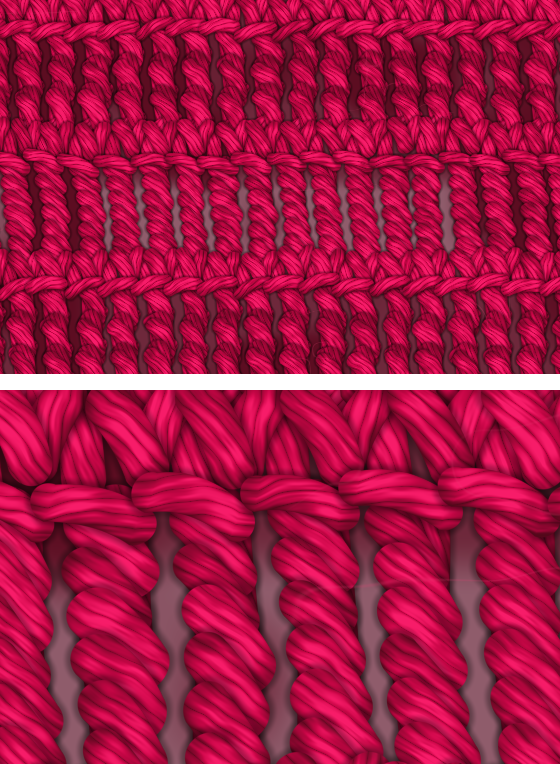
Top, the full canvas; bottom, a detail of the centre.
A Shadertoy shader for this texture:

```glsl
// Crimson crochet fabric: bands of short and long posts between rows of V stitches and chains.

const float PITCH = 0.0913; // column spacing, in canvas heights

float hash(vec2 p) {
    return fract(sin(dot(p, vec2(127.1, 311.7))) * 43758.5453);
}

float noise(vec2 p) {
    vec2 i = floor(p), f = fract(p);
    f = f * f * (3.0 - 2.0 * f);
    return mix(mix(hash(i), hash(i + vec2(1, 0)), f.x),
               mix(hash(i + vec2(0, 1)), hash(i + vec2(1, 1)), f.x), f.y);
}

vec3 yarnColor(float tone) {
    vec3 c = mix(vec3(0.32, 0.03, 0.10), vec3(0.80, 0.02, 0.28), smoothstep(0.08, 0.78, tone));
    return mix(c, vec3(0.97, 0.11, 0.41), smoothstep(0.62, 1.0, tone));
}

// Lays one bowed, plied length of yarn from a to b over the colour so far
void yarn(inout vec3 col, vec2 p, vec2 a, vec2 b, float r, float bow, float seed) {
    float len = length(b - a);
    vec2 dir = (b - a) / len, side = vec2(-dir.y, dir.x);
    float s = dot(p - a, dir), t = dot(p - a, side);
    float along = clamp(s / len, 0.0, 1.0) * 2.0 - 1.0;
    t += bow * (1.0 - along * along);
    float d = length(vec2(s - clamp(s, 0.0, len), t)) - r;
    if (d > 0.02) return;

    // Contact shadow on what lies below
    col *= mix(0.68, 1.0, smoothstep(0.0, 0.008, d));

    // Round profile, ply grooves, fine fibres and tucked ends
    float n = clamp(t / r, -1.0, 1.0);
    float u = t + 0.3 * s + 0.004 * noise(p * 50.0 + seed * 30.0);
    float ply = sqrt(abs(sin(3.14159 * (u / 0.0125 + seed))));
    float tone = 0.32 + 0.60 * sqrt(1.0 - n * n);
    tone *= mix(0.42, 1.0, ply) * (0.80 + 0.4 * noise(vec2(u * 380.0, s * 60.0) + seed * 40.0));
    tone *= mix(0.60, 1.0, smoothstep(-r, 0.6 * r, min(s, len - s)));
    tone *= 0.78 + 0.4 * noise(p * 45.0 + seed * 70.0);
    tone += 0.14 * n * dot(side, vec2(-0.4, -0.9)) + 0.12 * (seed - 0.5);

    float edge = 0.8 / iResolution.y;
    col = mix(col, yarnColor(tone), 1.0 - smoothstep(-edge, edge, d));
}

// Stitch space for one column: x from its centre, with a little wobble
vec2 column(vec2 q, float offset, float i, float y, out float seed) {
    float id = floor((q.x - offset) / PITCH + 0.5) + i;
    seed = hash(vec2(id, floor(y * 100.0)));
    vec2 wobble = vec2(seed, hash(vec2(seed * 91.0, id))) - 0.5;
    return vec2(q.x - offset - id * PITCH, q.y - y) + wobble * vec2(0.012, 0.012);
}

// Crescent loop above a tucked strand, over a filled core
void bump(inout vec3 col, vec2 q, float offset, float y) {
    float seed;
    for (float i = -1.0; i < 1.5; i++) {
        vec2 p = column(q, offset, i, y, seed);
        yarn(col, p, vec2(-0.004, -0.045), vec2(0.004, 0.045), 0.031, 0.0, 0.2 * seed);
        yarn(col, p, vec2(0.022, 0.016), vec2(-0.020, 0.042), 0.019, 0.0, 1.0 - seed);
        yarn(col, p, vec2(-0.019, -0.034), vec2(0.014, 0.028), 0.022 + 0.003 * seed, 0.008, seed);
    }
}

// Tall post wound from slanted strands, over a filled core
void longPost(inout vec3 col, vec2 q, float offset, float y) {
    float seed;
    for (float i = -1.0; i < 1.5; i++) {
        vec2 p = column(q, offset, i, y, seed);
        yarn(col, p, vec2(-0.010, -0.03), vec2(0.010, 0.23), 0.029, 0.0, 0.2 * seed);
        for (float k = 0.0; k < 6.0; k++) {
            float vary = hash(vec2(seed * 57.0, k));
            vec2 c = vec2(0.005 * (k - 2.5) + 0.008 * (vary - 0.5), 0.041 * k);
            yarn(col, p - c, vec2(-0.021, -0.028), vec2(0.019, 0.024), 0.019 + 0.004 * vary, 0.002, vary);
        }
    }
}

// Two strands leaning together, with a puff between neighbours
void veeRow(inout vec3 col, vec2 q, float offset, float y) {
    float seed;
    for (float i = -1.0; i < 1.5; i++) {
        vec2 p = column(q, offset, i, y, seed);
        float lean = 0.014 * (hash(vec2(seed, 5.0)) - 0.5);
        yarn(col, p, vec2(0.044, 0.000), vec2(0.048, 0.044), 0.020, 0.0, seed * 0.7);
        yarn(col, p, vec2(0.030 + lean, -0.028), vec2(0.006, 0.028), 0.020, -0.004, 1.0 - seed);
        yarn(col, p, vec2(-0.030, -0.028), vec2(-0.002 + lean, 0.030), 0.021, 0.004, seed);
    }
}

// Overlapping loops running sideways
void chainRow(inout vec3 col, vec2 q, float offset, float y, float slope) {
    float seed;
    for (float i = -1.0; i < 1.5; i++) {
        vec2 p = column(q, offset, i, y, seed);
        float tilt = slope + 0.012 * (seed - 0.5);
        yarn(col, p, vec2(-0.042, -tilt), vec2(0.034, tilt), 0.016 + 0.003 * seed, 0.008, seed);
    }
}

void mainImage(out vec4 fragColor, in vec2 fragCoord) {
    vec2 q = fragCoord / iResolution.y;
    q.y = 1.0 - q.y; // rows run downward
    q += 0.014 * (vec2(noise(q * 9.0), noise(q * 9.0 + 40.0)) - 0.5);

    // Dark gaps, with grey backing showing mostly between the long posts
    float backing = smoothstep(0.3, 0.65, noise(q * vec2(7.0, 5.0) + 3.0));
    backing *= mix(0.35, 1.0, smoothstep(0.46, 0.52, q.y) * (1.0 - smoothstep(0.68, 0.74, q.y)));
    vec3 col = mix(vec3(0.36, 0.05, 0.13), vec3(0.56, 0.36, 0.42), backing);

    // Post bands
    for (float k = 0.0; k < 3.0; k++) {
        bump(col, q, 0.076, 0.130 + 0.085 * k);
        bump(col, q, 0.060, 0.825 + 0.085 * k);
    }
    longPost(col, q, 0.056, 0.475);

    // Joining rows
    veeRow(col, q, 0.030, 0.020);
    veeRow(col, q, 0.070, 0.368);
    veeRow(col, q, 0.065, 0.715);
    chainRow(col, q, 0.050, 0.080, -0.010);
    chainRow(col, q, 0.035, 0.436, 0.012);
    chainRow(col, q, 0.040, 0.768, -0.010);

    // Stray hairs
    float hair = 1.0 - smoothstep(0.0, 0.02, abs(noise(q * 15.0 + 9.0) - 0.5));
    hair *= smoothstep(0.6, 0.8, noise(q * 6.0 + 21.0));
    fragColor = vec4(mix(col, vec3(0.90, 0.25, 0.45), 0.2 * hair), 1.0);
}
```
